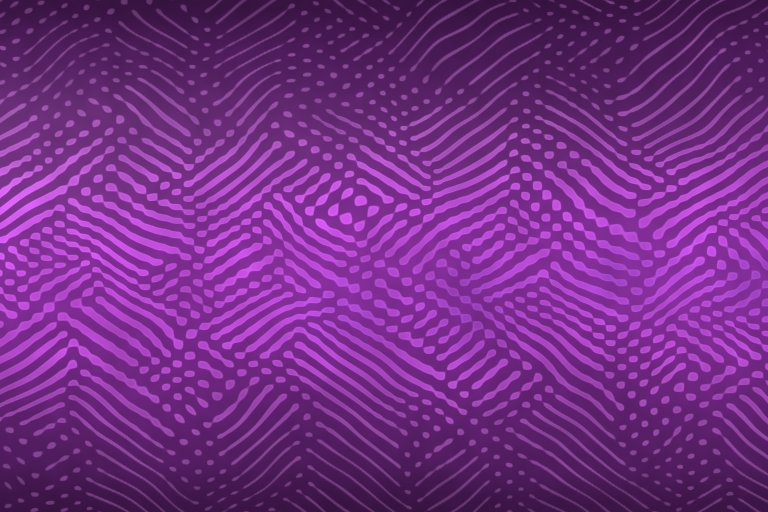
Reproduce this background procedurally as a WebGL 2 fragment shader.

```glsl
#version 300 es
precision highp float;
// Purple halftone of round dots melting into zigzag stripes, glowing along a middle band.

#define CELLS vec2(21.0, 30.0) // waves per canvas height, across and up
#define FOLD_WIDTH 0.435       // distance between repeated chevrons
#define FOLD_START 0.04        // centre of the first rising slope
#define WARP 0.042             // bending of the stripes
#define GLOW_Y 0.47            // height of the bright band
#define GLOW_SIZE 0.32         // spread of the bright band
#define THICK_CUT 0.04         // wave cut inside the band
#define THIN_CUT 0.84          // wave cut at top and bottom
#define DOT_GAP 0.20           // extra cut that parts the dots

uniform vec2 u_resolution;
out vec4 fragColor;

const float TAU = 6.2831853;
const vec3 NIGHT = vec3(0.245, 0.085, 0.29);
const vec3 VIOLET = vec3(0.505, 0.18, 0.585);
const vec3 HAZE = vec3(0.47, 0.24, 0.52);
const vec3 FAINT_INK = vec3(0.48, 0.25, 0.53);
const vec3 BRIGHT_INK = vec3(0.77, 0.305, 0.875);
const vec3 BLUE_INK = vec3(0.58, 0.25, 0.76);

vec2 randomGradient(vec2 cell) {
    float angle = TAU * fract(sin(dot(cell, vec2(127.1, 311.7))) * 43758.55);
    return vec2(cos(angle), sin(angle));
}

float gradientNoise(vec2 p) {
    vec2 i = floor(p), f = fract(p);
    vec2 u = f * f * f * (f * (f * 6.0 - 15.0) + 10.0);
    vec2 e = vec2(0.0, 1.0);
    float low = mix(dot(randomGradient(i), f),
                    dot(randomGradient(i + e.yx), f - e.yx), u.x);
    float high = mix(dot(randomGradient(i + e.xy), f - e.xy),
                     dot(randomGradient(i + e.yy), f - e.yy), u.x);
    return mix(low, high, u.y);
}

// Soft round light, 1 at its centre
float glow(vec2 p, vec2 centre, vec2 size) {
    vec2 d = (p - centre) / size;
    return exp(-dot(d, d));
}

// Share of rising stripes (1) against falling ones (0); halfway gives dots
float risingShare(vec2 p, float band) {
    float fold = mix(0.55, 0.34, band) * cos(TAU * (p.x - FOLD_START) / FOLD_WIDTH);
    float tilt = 0.7 * p.x * (p.y - 0.5);
    float scatter = 1.1 * gradientNoise(p * vec2(6.0, 8.0) + 7.3)
                  + 0.5 * gradientNoise(p * 14.0 + 3.1);
    float softness = mix(0.55, 0.95, band);
    return smoothstep(-softness, softness, fold + tilt + scatter);
}

// Two crossed waves, from -1 to 1
float stripeWave(vec2 p, float share) {
    vec2 bend = vec2(gradientNoise(p * 4.0 + 9.2), gradientNoise(p * 4.0))
              + 0.35 * vec2(gradientNoise(p * 10.0 + 4.7), gradientNoise(p * 10.0));
    vec2 phase = TAU * CELLS * (p + WARP * bend * vec2(0.6, 1.0));
    return mix(cos(phase.y + phase.x), cos(phase.y - phase.x), share);
}

void main() {
    vec2 p = gl_FragCoord.xy / u_resolution.y;
    float cloud = gradientNoise(p * 3.0 + 2.6);

    // Backdrop: bright band, pale upper haze, dark upper right
    float bandY = (p.y - GLOW_Y + 0.04 * cloud) / GLOW_SIZE;
    float band = exp(-bandY * bandY);
    float haze = glow(p, vec2(0.05, 0.70), vec2(0.35, 0.16))
               + 0.65 * glow(p, vec2(0.72, 0.72), vec2(0.8, 0.13));
    haze = clamp(haze, 0.0, 1.0);
    float shade = glow(p, vec2(1.08, 0.83), vec2(0.30, 0.16));
    vec3 color = mix(NIGHT, VIOLET, band);
    color = mix(color, HAZE, 0.5 * haze);
    color *= 1.0 - 0.10 * shade;

    // Ink: rosy in the band, with bluish patches
    vec3 ink = mix(FAINT_INK, BRIGHT_INK, smoothstep(0.10, 0.95, band)) + 0.07 * haze;
    float blue = glow(p, vec2(0.67, 0.39), vec2(0.10, 0.08))
               + glow(p, vec2(0.92, 0.40), vec2(0.10, 0.12))
               + glow(p, vec2(1.22, 0.47), vec2(0.12, 0.08))
               + glow(p, vec2(1.47, 0.44), vec2(0.10, 0.10));
    ink = mix(ink, BLUE_INK, 0.65 * band * clamp(blue, 0.0, 1.0));
    ink *= 1.0 + 0.16 * gradientNoise(p * 8.0 + 5.5);

    // Dots and stripes thin out away from the band
    float share = risingShare(p, band);
    float wave = stripeWave(p, share);
    float crossing = 4.0 * share * (1.0 - share);
    float thickness = smoothstep(0.15, 0.88, band);
    float cut = mix(THIN_CUT - 0.15 * crossing, THICK_CUT + DOT_GAP * crossing, thickness);
    cut += 0.12 * gradientNoise(p * 16.0 + 1.9);
    float blur = 0.6 * fwidth(wave) + 0.04;
    float shape = smoothstep(cut - blur, cut + blur, wave);
    float rim = smoothstep(0.30, 0.0, abs(wave - cut - 0.25));
    color = mix(color, ink + 0.03 * rim, 0.9 * shape);

    // Fine mottling and darkened top and bottom edges
    color *= 1.0 + 0.10 * cloud + 0.08 * gradientNoise(p * 24.0);
    color *= 0.84 + 0.16 * smoothstep(0.0, 0.10, min(p.y, 1.0 - p.y));
    fragColor = vec4(clamp(color, 0.0, 1.0), 1.0);
}
```
